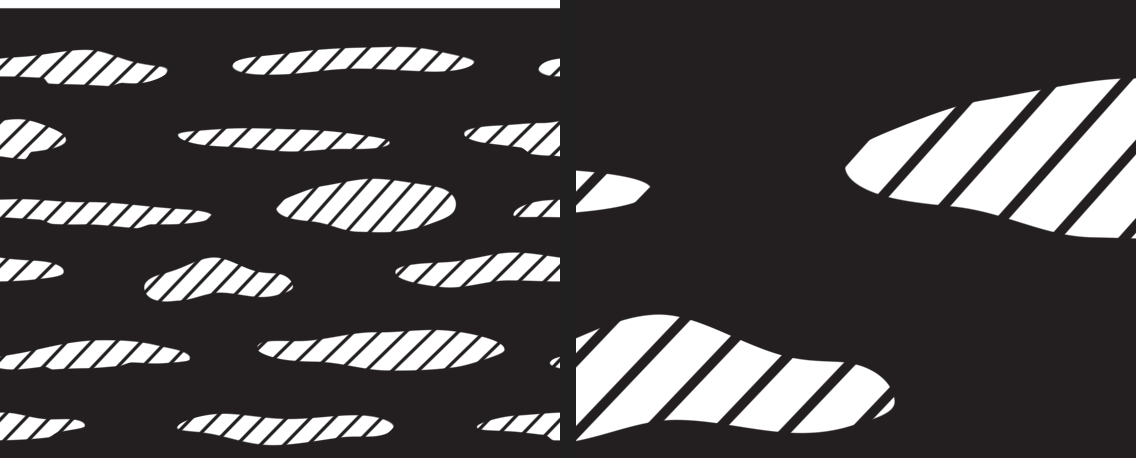
Left, the full canvas; right, a detail of the centre.
Write a WebGL 1 fragment shader that draws this pattern.

```glsl
precision highp float;
// Scattered irregular lenses, white with slanted hatching, on a near-black
// ground below a thin white band. Staggered rows are jittered by a hash; each
// lens is a superellipse whose two edges are warped by one-dimensional noise.

uniform vec2 u_resolution;

float hash(float n) {
  n = fract(n * 0.1031);
  n *= n + 33.33;
  n *= n + n;
  return fract(n);
}

float noise(float x) {
  float cell = floor(x);
  float f = x - cell;
  return mix(hash(cell), hash(cell + 1.0), f * f * (3.0 - 2.0 * f));
}

// Approximate signed distance to a warped lens with the given half size
float lensDistance(vec2 p, vec2 halfSize, float seed) {
  p.x -= p.y * mix(-0.3, 0.9, hash(seed + 1.0));
  float u = p.x / halfSize.x;

  // Wavy centre line with a slight tilt
  p.y -= halfSize.y * 0.9 * (noise(u * 1.3 + seed + 8.0) - 0.5);
  p.y -= p.x * 0.08 * (hash(seed + 2.0) - 0.5);

  // Upper and lower edges swell independently
  float below = step(p.y, 0.0);
  float thickness = 0.62 + 0.7 * noise(u * 1.8 + seed + 20.0 + 12.0 * below);

  // Some lower edges carry a block with small ledges
  float ledge = abs(u - 0.6 * (hash(seed + 3.0) - 0.5)) - 0.38;
  float hasLedge = below * step(0.55, hash(seed + 4.0));
  thickness *= 1.0 - 0.35 * hasLedge * smoothstep(-0.06, 0.06, ledge);

  // Superellipse divided by the length of its gradient
  vec2 radius = vec2(halfSize.x, halfSize.y * thickness);
  vec2 q = abs(p) / radius + 0.0001;
  vec2 powers = pow(q, vec2(2.2));
  float k = pow(powers.x + powers.y, 1.0 / 2.2);
  return (k - 1.0) / length(pow(q / k, vec2(1.2)) / radius);
}

// Signed distance to parallel lines rising to the right
float hatchDistance(vec2 p, float seed) {
  float angle = 0.78 + 0.12 * (hash(seed + 5.0) - 0.5);
  float across = dot(p, vec2(cos(angle), -sin(angle)));
  float spacing = mix(0.036, 0.040, hash(seed + 6.0));
  float phase = fract(across / spacing + hash(seed + 7.0));
  return abs(phase - 0.5) * spacing - 0.0036;
}

float cover(float d) {
  float soft = 0.9 / u_resolution.y;
  return 1.0 - smoothstep(-soft, soft, d);
}

void main() {
  vec2 p = gl_FragCoord.xy / u_resolution.y;
  float width = u_resolution.x / u_resolution.y;
  float white = cover(0.982 - p.y);

  // Six staggered rows of two lenses, wrapping from side to side
  for (int i = 0; i < 12; i++) {
    float id = float(i);
    float seed = id * 47.0 + 11.0;
    float row = floor(id / 2.0);
    float column = mod(id, 2.0);

    float rowShift = 0.92 + 0.5 * mod(row, 2.0) + 0.25 * (hash(row + 70.0) - 0.5);
    float jitterX = 0.12 * (hash(seed) - 0.5);
    float jitterY = 0.045 * (hash(seed + 9.0) - 0.5);
    vec2 center = vec2((column + rowShift + jitterX) * width * 0.5,
                       0.06 + row * 0.163 + jitterY);

    vec2 local = p - center;
    local.x = mod(local.x + 0.5 * width, width) - 0.5 * width;

    // Low-discrepancy sizes keep large and small lenses balanced
    vec2 pick = fract((id + 1.0) * vec2(0.618, 0.570));
    vec2 halfSize = mix(vec2(0.15, 0.021), vec2(0.29, 0.047), pick);

    float body = cover(lensDistance(local, halfSize, seed));
    float gap = 1.0 - cover(hatchDistance(local, seed));
    white = max(white, body * gap);
  }

  vec3 ground = vec3(0.137, 0.122, 0.126);
  gl_FragColor = vec4(mix(ground, vec3(1.0), white), 1.0);
}
```
